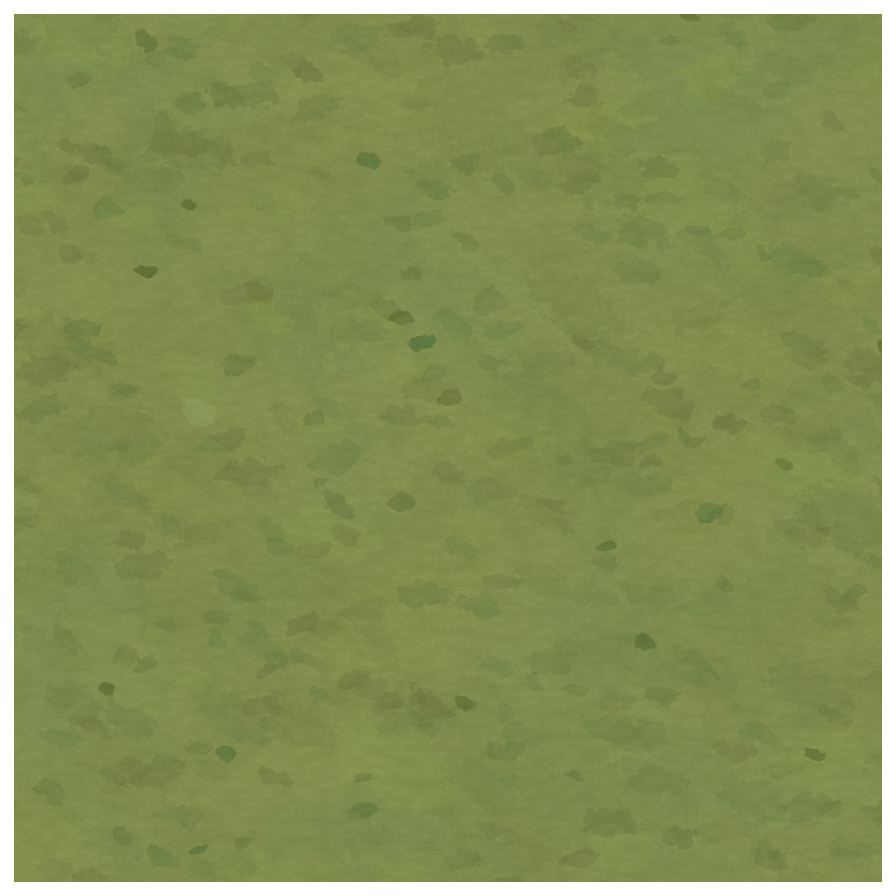
Write a Shadertoy shader that draws this texture.

```glsl
const vec3 PAPER = vec3(1.0);
const vec3 MEADOW = vec3(0.498, 0.549, 0.303);
const vec3 PALE_OLIVE = vec3(0.535, 0.575, 0.315);
const vec3 PALE_LIME = vec3(0.515, 0.595, 0.290);
const vec3 DARK_OLIVE = vec3(0.430, 0.470, 0.255);
const vec3 DARK_GREEN = vec3(0.420, 0.510, 0.270);
const vec3 SPOT_OLIVE = vec3(0.350, 0.400, 0.180);
const vec3 SPOT_GREEN = vec3(0.320, 0.450, 0.240);
const vec3 PETAL = vec3(0.580, 0.650, 0.400);
const float MARGIN = 0.0156;
const float DAB_TILT = -0.22;
const float TILT_SPREAD = 1.1;
const float RAGGED = 0.75;
const float EDGE_SOFT = 0.13;
const float MOTTLE = 0.030;
const float GRAIN = 0.026;

vec2 hash2(vec2 p) {
    vec3 q = fract(vec3(p.xyx) * vec3(0.1031, 0.1030, 0.0973));
    q += dot(q, q.yzx + 33.33);
    return fract((q.xx + q.yz) * q.zy);
}

// Distance to the nearest scattered point
float cellular(vec2 p) {
    vec2 id = floor(p);
    float nearest = 4.0;
    for (int y = -1; y <= 1; y++)
    for (int x = -1; x <= 1; x++) {
        vec2 cell = id + vec2(x, y);
        vec2 d = cell + hash2(cell + 71.0) - p;
        nearest = min(nearest, dot(d, d));
    }
    return sqrt(nearest);
}

// Slow drift made of layered, warped sines
float drift(vec2 p) {
    float sum = 0.0;
    float amp = 0.5;
    for (int i = 0; i < 4; i++) {
        p += 0.6 * sin(p.yx * 1.3 + float(i) * 2.1);
        sum += amp * sin(p.x) * cos(p.y);
        p = mat2(1.4, 1.0, -1.0, 1.4) * p + 1.7;
        amp *= 0.6;
    }
    return sum;
}

// Tilted dabs with ragged rims, one candidate per grid cell
vec3 dabs(vec3 color, vec2 p, float cells, float density, vec2 radius,
          float strength, vec3 tintA, vec3 tintB, float ragged, float seed) {
    vec2 g = p * cells + seed * 0.37;
    vec2 id = floor(g);
    for (int y = -1; y <= 1; y++)
    for (int x = -1; x <= 1; x++) {
        vec2 cell = id + vec2(x, y);
        vec2 place = hash2(cell + seed);
        vec2 kind = hash2(cell + seed + 137.0);
        vec2 shape = hash2(cell + seed + 291.0);
        if (kind.x > density) continue;
        float angle = DAB_TILT + (shape.x - 0.5) * TILT_SPREAD;
        float c = cos(angle);
        float s = sin(angle);
        vec2 d = mat2(c, -s, s, c) * (g - cell - place);
        float size = mix(0.55, 1.15, shape.y);
        float dist = length(d / (radius * size)) - 1.0 + ragged;
        float mask = 1.0 - smoothstep(-EDGE_SOFT, EDGE_SOFT, dist);
        float opacity = strength * mix(0.4, 1.0, fract(kind.x * 57.0));
        color = mix(color, mix(tintA, tintB, kind.y * kind.y), mask * opacity);
    }
    return color;
}

void mainImage(out vec4 fragColor, in vec2 fragCoord) {
    vec2 uv = fragCoord / iResolution.xy;
    vec2 p = uv + 0.006 * vec2(drift(uv * 55.0), drift(uv * 55.0 + 9.0));

    // Broad tints
    float warmth = drift(uv * 9.0 + 4.0);
    float light = drift(uv * vec2(11.0, 17.0) + 20.0);
    vec3 color = MEADOW + 0.022 * warmth * vec3(1.0, 0.1, -0.3) + 0.016 * light;

    // Scalloped rim offset shared by all dabs
    float rim = cellular(p * vec2(55.0, 75.0)) + 0.6 * cellular(p * vec2(120.0, 150.0));
    float ragged = RAGGED * (rim - 0.75);

    // Pale washes, then dark foliage from large to small
    color = dabs(color, p, 7.0, 0.65, vec2(0.55, 0.32), 0.50, PALE_OLIVE, PALE_LIME, ragged * 0.7, 11.0);
    color = dabs(color, p, 9.0, 0.45, vec2(0.50, 0.24), 0.32, DARK_OLIVE, DARK_GREEN, ragged, 23.0);
    color = dabs(color, p, 12.0, 0.40, vec2(0.45, 0.28), 0.45, PALE_OLIVE, PALE_LIME, ragged * 0.7, 37.0);
    color = dabs(color, p, 16.0, 0.50, vec2(0.46, 0.21), 0.55, DARK_OLIVE, DARK_GREEN, ragged, 53.0);
    color = dabs(color, p, 24.0, 0.28, vec2(0.40, 0.24), 0.65, DARK_OLIVE, DARK_GREEN, ragged, 79.0);

    // Sparse accents
    color = dabs(color, p, 18.0, 0.08, vec2(0.26, 0.16), 0.75, SPOT_OLIVE, SPOT_GREEN, ragged * 0.6, 97.0);
    color = dabs(color, p, 11.0, 0.03, vec2(0.25, 0.17), 0.55, PETAL, PALE_LIME, ragged * 0.5, 113.0);

    // Streaky mottling and fine grain
    color += MOTTLE * (0.45 - cellular(p * vec2(38.0, 95.0)));
    color += GRAIN * (cellular(uv * vec2(230.0, 270.0)) - 0.45);

    // White frame
    vec2 inset = 0.5 - MARGIN - abs(uv - 0.5);
    float pixel = 1.0 / min(iResolution.x, iResolution.y);
    float inside = smoothstep(-0.5 * pixel, 0.5 * pixel, min(inset.x, inset.y));
    fragColor = vec4(mix(PAPER, color, inside), 1.0);
}
```
